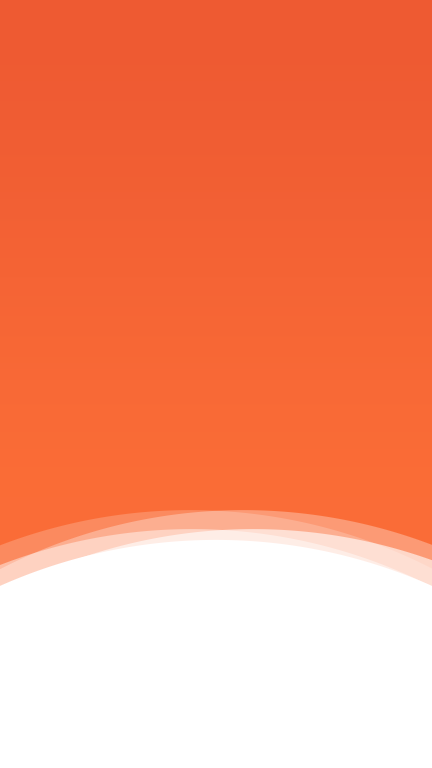
Write a Shadertoy shader that draws this background.

```glsl
// An orange vertical gradient above a white hill.
// Four translucent white discs, paired left and right, overlap behind the
// hill's crest; every disc shares one radius and is placed by its apex.

const float RADIUS = 1.227;

// Smooth coverage of a disc whose highest point is at apex.
float hill(vec2 p, vec2 apex) {
    float dist = length(p - apex + vec2(0.0, RADIUS)) - RADIUS;
    return clamp(0.5 - dist * iResolution.x, 0.0, 1.0);
}

void mainImage(out vec4 fragColor, in vec2 fragCoord) {
    vec2 p = fragCoord / iResolution.x;   // canvas width is one unit
    float height = fragCoord.y / iResolution.y;

    // Sky: deep orange at the top, warmer toward the hills
    vec3 topOrange = vec3(0.933, 0.352, 0.197);
    vec3 lowOrange = vec3(0.982, 0.425, 0.214);
    vec3 color = mix(lowOrange, topOrange, smoothstep(0.30, 1.0, height));

    // Outer pair of veils
    vec3 white = vec3(1.0);
    color = mix(color, white, 0.20 * hill(p, vec2(0.440, 0.597)));
    color = mix(color, white, 0.31 * hill(p, vec2(0.563, 0.597)));

    // Inner pair of veils
    color = mix(color, white, 0.44 * hill(p, vec2(0.444, 0.553)));
    color = mix(color, white, 0.60 * hill(p, vec2(0.586, 0.553)));

    // Solid foreground hill
    color = mix(color, white, hill(p, vec2(0.5, 0.528)));

    fragColor = vec4(color, 1.0);
}
```
